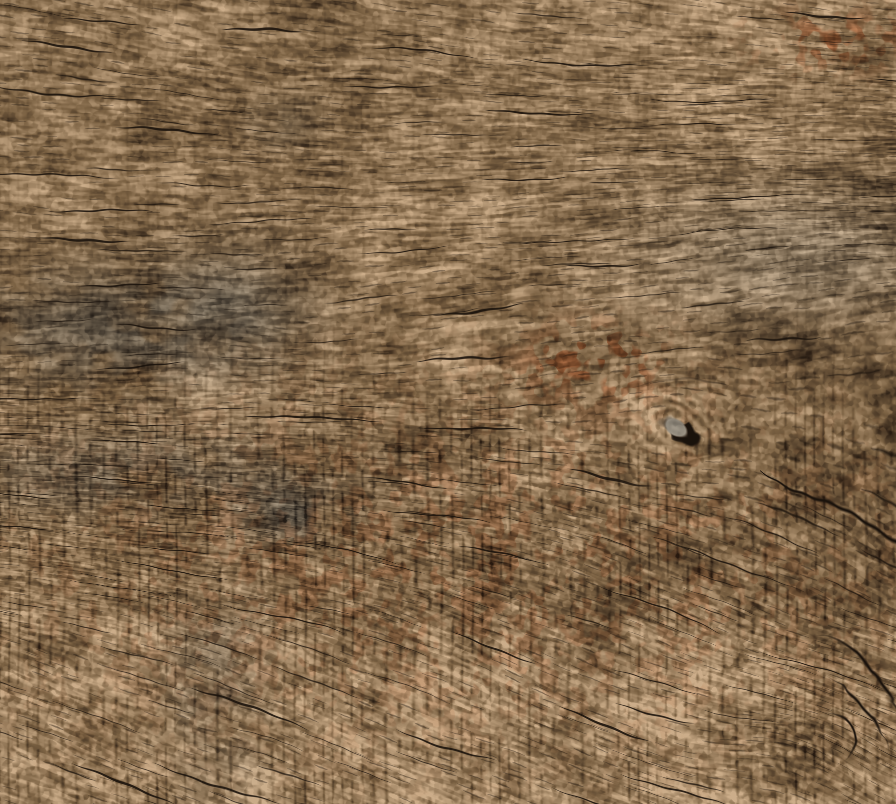
Reproduce this texture procedurally as a WebGL 2 fragment shader.

```glsl
#version 300 es
precision highp float;
// Weathered, saw-marked plank with two knots. A bent grain coordinate carries
// stretched cellular noise and tapered cracks; broad stains, rust specks and
// vertical saw marks are layered over it.
uniform vec2 u_resolution;
out vec4 fragColor;

vec2 hash2(vec2 p) {
  vec3 a = fract(p.xyx * vec3(0.1031, 0.1030, 0.0973));
  a += dot(a, a.yzx + 33.33);
  return fract((a.xx + a.yz) * a.zy);
}

// Soft cellular noise: random cell values blended by distance, 0 to 1.
float cellNoise(vec2 p) {
  vec2 base = floor(p);
  float sum = 0.0, total = 0.0;
  for (int j = -1; j <= 1; j++)
    for (int i = -1; i <= 1; i++) {
      vec2 id = base + vec2(i, j);
      vec2 h = hash2(id);
      vec2 d = id + h - p;
      float weight = exp(-5.5 * dot(d, d));
      sum += weight * hash2(id + 71.0).x;
      total += weight;
    }
  return sum / total;
}

float blob(vec2 p, vec2 centre, vec2 radius) {
  vec2 d = (p - centre) / radius;
  return exp(-dot(d, d));
}

// Level lines of this height follow the grain: a fan opening to the right,
// a downward tilt at the top and bottom, and a detour round each knot.
float grainHeight(vec2 p, vec2 knot, vec2 lowKnot) {
  float d = p.y - knot.y;
  float fan = 0.55 * smoothstep(0.3, 1.25, p.x);
  float v = d - fan * d * exp(-d * d / 0.09);
  v *= 1.0 - 0.5 * blob(p, knot, vec2(0.085, 0.06));
  v += 0.13 * p.x * smoothstep(0.62, 1.0, p.y);
  v += 0.34 * (p.x - 0.95) * smoothstep(0.56, 0.18, p.y);
  v -= 0.03 * blob(p, lowKnot, vec2(0.1, 0.09));
  return v + 0.003 * sin(p.x * 13.0 + v * 21.0) + 0.001 * sin(p.x * 37.0 - v * 50.0);
}

// Tapered, wavering cracks, one per grain cell, more frequent to the right.
float cracks(vec2 q, vec2 size, float width, vec2 chance, float soft) {
  vec2 g = q / size;
  float shift = hash2(vec2(floor(g.y), 5.0)).x;
  g.x += shift;
  vec2 id = floor(g), f = fract(g) - 0.5, h = hash2(id + 13.0);
  float likely = mix(chance.x, chance.y, smoothstep(0.35, 1.1, (id.x + 0.5 - shift) * size.x));
  float taper = 1.0 - 4.0 * f.x * f.x * (1.0 + 3.0 * h.y);
  float middle = 0.5 * (h.x - 0.5) + 0.05 * sin(f.x * 6.0 + h.y * 40.0) + 0.015 * sin(f.x * 29.0);
  float w = width * taper * (0.5 + h.x);
  float line = 1.0 - smoothstep(w - soft, w + soft, abs(f.y - middle) * size.y);
  return line * smoothstep(0.0, 0.3, taper) * step(hash2(id + 47.0).x, likely);
}

void main() {
  vec2 p = gl_FragCoord.xy / u_resolution.y;
  float soft = 0.7 / u_resolution.y;
  vec2 knot = vec2(0.84, 0.468), lowKnot = vec2(1.0, 0.07);
  vec2 q = vec2(p.x, grainHeight(p, knot, lowKnot));
  float lower = smoothstep(0.62, 0.4, p.y);

  // Fibres, grit and mottling
  float mottle = cellNoise(p * vec2(9.0, 13.0) + 3.0);
  float patchy = cellNoise(p * vec2(34.0, 46.0) + 9.0);
  float tone = 0.585 + 0.24 * (mottle - 0.5) + 0.24 * (patchy - 0.5);
  tone += mix(0.3, 0.2, lower) * (cellNoise(q * vec2(14.0, 160.0)) - 0.5);
  tone += 0.38 * (cellNoise(q * vec2(60.0, 250.0) + 21.0) - 0.5);
  tone += mix(0.26, 0.36, lower) * (cellNoise(p * 200.0) - 0.5);

  // Broad light and dark zones
  tone += 0.12 * blob(p, vec2(0.72, 0.7), vec2(0.25, 0.14));
  tone += 0.15 * blob(p, vec2(0.5, 0.08), vec2(0.7, 0.17));
  tone += 0.09 * blob(p, vec2(0.8, 0.95), vec2(0.35, 0.12));
  tone -= 0.09 * blob(p, vec2(0.3, 0.76), vec2(0.3, 0.13));
  tone -= 0.15 * blob(p, vec2(1.08, 0.49), vec2(0.2, 0.09));
  tone -= 0.12 * blob(p, vec2(0.95, 0.28), vec2(0.3, 0.1));
  float stain = blob(p, vec2(0.14, 0.59), vec2(0.17, 0.07)) + blob(p, vec2(0.37, 0.36), vec2(0.06, 0.035))
    + 0.7 * blob(p, vec2(0.17, 0.41), vec2(0.25, 0.05)) + 0.6 * blob(p, vec2(0.27, 0.14), vec2(0.06, 0.12))
    + 0.5 * blob(p, vec2(0.35, 0.85), vec2(0.04, 0.03));
  stain *= smoothstep(0.25, 0.75, 0.5 * mottle + 0.5 * patchy + 0.12);
  tone -= 0.3 * stain;

  // Broken vertical saw marks, strongest in the lower half
  float sawWave = 0.5 + 0.5 * cos(6.2832 * (p.x * 72.0 + 0.5 * sin(p.x * 31.0) + 0.1 * sin(p.y * 17.0)));
  float sawArea = mix(0.25, 1.0, lower) * smoothstep(0.3, 0.75, cellNoise(p * vec2(72.0, 75.0)));
  tone -= 0.26 * sawArea * (pow(sawWave, 5.0) - 0.2);
  tone += 0.12 * (cellNoise(p * vec2(45.0, 4.0) + 5.0) - 0.5);

  // Rings and hollow rim of the main knot, rings of the lower one
  vec2 k = mat2(0.88, 0.47, -0.47, 0.88) * (p - knot);
  float ring = length(k * vec2(0.72, 1.15)) + 0.012 * (patchy - 0.5);
  float knotArea = smoothstep(0.06, 0.03, ring);
  tone += knotArea * (0.05 + 0.13 * sin(ring * 520.0));
  float lowRing = length(p - lowKnot) + 0.014 * (patchy - 0.5);
  tone += smoothstep(0.075, 0.04, lowRing) * (0.1 * sin(lowRing * 420.0) - 0.1);

  // Wood colour from tone, then grey weathering and rust
  vec3 colour = mix(vec3(0.16, 0.11, 0.07), vec3(0.48, 0.38, 0.26), clamp(tone * 2.0, 0.0, 1.0));
  colour = mix(colour, vec3(0.8, 0.68, 0.54), clamp(tone * 2.0 - 1.0, 0.0, 1.0));
  float grey = 0.55 * stain + 0.4 * blob(p, vec2(0.29, 0.62), vec2(0.09, 0.07)) + 0.35 * blob(p, vec2(1.0, 0.68), vec2(0.2, 0.09));
  colour = mix(colour, dot(colour, vec3(0.35, 0.5, 0.15)) * vec3(1.03, 1.0, 0.92), clamp(grey, 0.0, 0.6));
  float rustArea = blob(p, vec2(0.74, 0.55), vec2(0.08, 0.04)) + 0.8 * blob(p, vec2(1.04, 0.95), vec2(0.1, 0.035))
    + 0.4 * blob(p, vec2(0.6, 0.3), vec2(0.6, 0.2));
  float specks = 0.45 * cellNoise(p * vec2(40.0, 34.0) + 31.0) + 0.55 * cellNoise(p * 110.0 + 17.0);
  float rust = rustArea * smoothstep(0.48, 0.68, specks);
  colour = mix(colour, colour * vec3(0.88, 0.6, 0.44), clamp(rust, 0.0, 0.8));

  // Pores, cracks, and arcs round the lower knot
  float dark = 0.4 * cracks(q, vec2(0.035, 0.008), 0.0008, vec2(0.35, 0.5), soft);
  float longCracks = 0.75 * cracks(q + 2.3, vec2(0.12, 0.022), 0.0007, vec2(0.07, 0.35), soft);
  longCracks = max(longCracks, 0.9 * cracks(q + 5.1, vec2(0.2, 0.05), 0.0012, vec2(0.02, 0.5), soft));
  dark = max(dark, longCracks * (1.0 - smoothstep(0.2, 0.6, blob(p, knot, vec2(0.1, 0.07)))));
  float along = clamp((p.x - 0.945) / 0.2, 0.0, 1.0);
  float split = abs(p.y - 0.415 + 0.1 * along + 0.004 * sin(along * 9.0) + 0.001 * sin(along * 41.0));
  dark = max(dark, step(0.945, p.x) * (1.0 - smoothstep(0.0, 0.0045 * sqrt(along) + soft, split)));
  float angle = atan(p.y - lowKnot.y, p.x - lowKnot.x);
  for (int i = 0; i < 3; i++) {
    float n = float(i);
    float reach = smoothstep(0.75, 0.2, abs(angle - 0.35 - 0.25 * n));
    float arc = abs(lowRing - 0.06 - 0.035 * n - 0.008 * sin(angle * 4.0 + n));
    dark = max(dark, reach * (1.0 - smoothstep(0.0, 0.0025 * reach + soft, arc)));
  }
  float rim = smoothstep(0.0055, 0.002, abs(ring - 0.018)) * smoothstep(0.3, 0.6, cellNoise(k * 55.0 + 8.0));
  colour = mix(colour, vec3(0.54, 0.51, 0.46) * (0.75 + 0.4 * tone), smoothstep(0.017, 0.013, ring));
  colour = mix(colour, vec3(0.1, 0.07, 0.045), clamp(max(dark, rim), 0.0, 1.0));
  fragColor = vec4(colour, 1.0);
}
```
